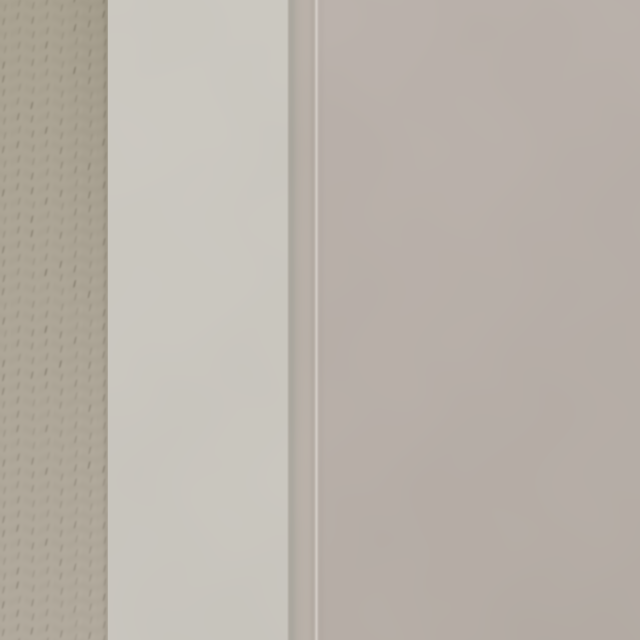
Give the GLSL for this texture, as a WebGL 2 fragment shader.

```glsl
#version 300 es
precision highp float;

#define FABRIC_EDGE 0.1685
#define GROOVE_EDGE 0.4500
#define BEAD_X 0.4945
#define BEAD_WIDTH 0.0024
#define STITCH_PITCH vec2(0.0224, 0.0222)
#define STITCH_START 0.0065
#define STITCH_DEPTH 0.085
#define MOTTLE 0.0025

uniform vec2 u_resolution;
out vec4 fragColor;

float hash(vec2 p) {
    p = fract(p * vec2(0.1031, 0.1137));
    p += dot(p, p.yx + 33.33);
    return fract((p.x + p.y) * p.x * 47.0);
}

// Antialiased step across a vertical edge
float edge(float x, float at, float softness) {
    float w = max(softness, 0.75 / u_resolution.x);
    return smoothstep(at - w, at + w, x);
}

float bump(float x, float center, float width) {
    float d = (x - center) / width;
    return exp(-d * d);
}

// Broad uneven tone from layered sines
float mottle(vec2 p) {
    return sin(p.x * 13.0 + 2.0 * sin(p.y * 7.0))
         + 0.6 * sin(p.y * 19.0 - p.x * 11.0 + 1.7)
         + 0.4 * sin(p.x * 43.0 + 1.5 * sin(p.y * 31.0));
}

// Columns of short, slightly slanted stitches
float stitches(vec2 p) {
    vec2 grid = (p - vec2(STITCH_START, 0.0)) / STITCH_PITCH + vec2(0.5, 0.0);
    float column = floor(grid.x);
    grid.y += 0.5 * mod(column, 2.0) + 0.15 * sin(column * 2.3);
    vec2 cell = floor(grid);
    vec2 q = fract(grid) - 0.5;
    float r = hash(cell + 17.0);
    float s = hash(cell + 71.0);
    q.x += (r - 0.5) * 0.16 - q.y * 0.22;
    q.y += (s - 0.5) * 0.12;
    float dash = exp(-pow(q.x / 0.095, 2.0) - pow(q.y / 0.27, 4.0));
    float shine = exp(-pow((q.x - 0.25) / 0.16, 2.0) - pow(q.y / 0.3, 2.0));
    return dash * mix(0.3, 1.0, r * s + 0.2 * r) - 0.14 * shine;
}

vec3 fabric(vec2 p) {
    vec3 color = mix(vec3(0.690, 0.660, 0.610), vec3(0.660, 0.632, 0.566), p.y);
    color -= 0.022 * smoothstep(0.07, FABRIC_EDGE, p.x) * smoothstep(0.2, 1.0, p.y);
    color += 0.006 * sin(p.y * 283.0 + sin(p.x * 140.0));
    color -= STITCH_DEPTH * stitches(p);
    return color - 0.035 * bump(p.x, FABRIC_EDGE - 0.003, 0.004);
}

vec3 groove(vec2 p) {
    vec3 color = mix(vec3(0.695, 0.670, 0.635), vec3(0.725, 0.692, 0.660),
                     smoothstep(GROOVE_EDGE, 0.478, p.x));
    color -= vec3(0.030, 0.018, 0.018) * bump(p.x, GROOVE_EDGE + 0.006, 0.006);
    return color - 0.025 * bump(p.x, BEAD_X - 0.006, 0.004);
}

void main() {
    vec2 uv = gl_FragCoord.xy / u_resolution;

    // Flat panels with faint vertical falloff
    vec3 pale = mix(vec3(0.784, 0.771, 0.742), vec3(0.796, 0.784, 0.754), uv.y);
    vec3 panel = mix(vec3(0.710, 0.676, 0.648), vec3(0.729, 0.694, 0.670), uv.y);
    panel -= vec3(0.008, 0.007, 0.008) * smoothstep(0.6, 1.0, uv.x) * (1.0 - 0.5 * uv.y);

    // Bands from left to right
    vec3 color = mix(fabric(uv), pale, edge(uv.x, FABRIC_EDGE, 0.0012));
    color = mix(color, groove(uv), edge(uv.x, GROOVE_EDGE, 0.0025));
    color = mix(color, panel, edge(uv.x, BEAD_X, 0.0015));

    // Bright bead and its soft shadow
    color -= 0.012 * bump(uv.x, BEAD_X + 0.007, 0.005);
    color = mix(color, vec3(0.830, 0.805, 0.780), 0.9 * bump(uv.x, BEAD_X, BEAD_WIDTH));

    color += MOTTLE * mottle(uv) * edge(uv.x, FABRIC_EDGE, 0.0012);
    fragColor = vec4(color, 1.0);
}
```
